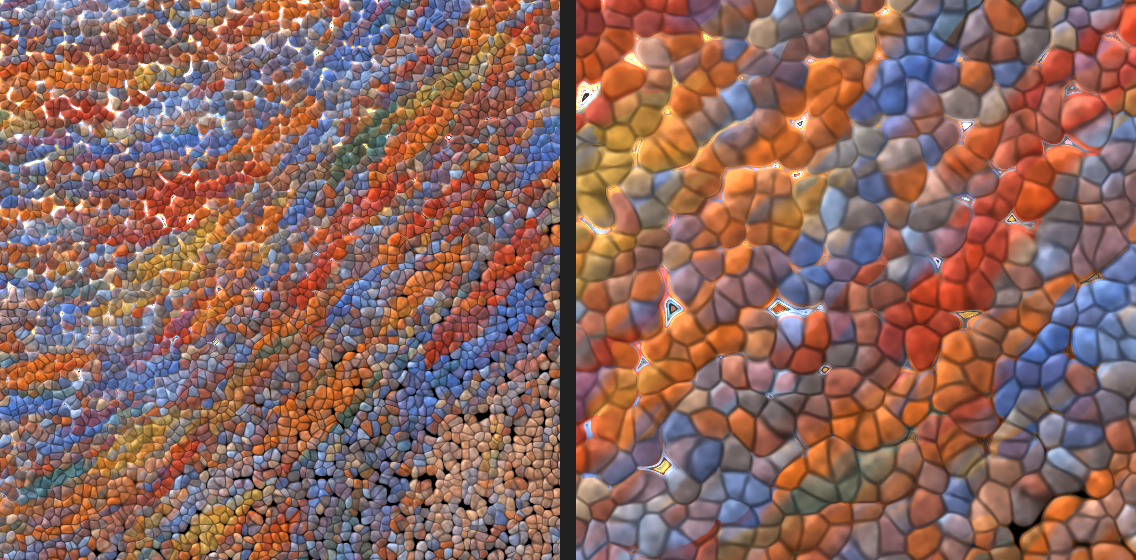
Left: the whole. Right: its middle third, enlarged.
A three.js fragment shader for this texture:

```glsl
// Thick impasto paint: curving strokes of orange, red and blue over a pebbled relief.
#define LONG_GRID 10.0
#define SHORT_GRID 23.0
#define GRAIN_GRID 62.0
#define STROKE_LENGTH 1.15
#define STROKE_WIDTH 0.27
#define STROKE_OPACITY 0.74
#define CREVICE_DEPTH 0.42
#define RELIEF 0.36
#define GRIT 0.30

varying vec2 vUv;

float hash(vec2 p) {
  vec3 q = fract(vec3(p.xyx) * 0.1031);
  q += dot(q, q.yzx + 33.33);
  return fract((q.x + q.y) * q.z);
}

vec2 hash2(vec2 p) {
  return vec2(hash(p + 17.3), hash(p + 71.9));
}

float noise(vec2 p) {
  vec2 i = floor(p), f = fract(p);
  f = f * f * (3.0 - 2.0 * f);
  return mix(mix(hash(i), hash(i + vec2(1.0, 0.0)), f.x),
             mix(hash(i + vec2(0.0, 1.0)), hash(i + 1.0), f.x), f.y);
}

// Strokes lie flat at the upper left, lean in the middle, stand at the lower right.
float strokeAngle(vec2 p) {
  float lean = smoothstep(-0.12, 0.25, p.x - 0.45 * p.y);
  float upright = smoothstep(0.4, 0.65, p.x) * (1.0 - smoothstep(0.05, 0.4, p.y));
  return 0.04 + 0.72 * lean + 0.75 * upright;
}

vec3 warmPaint(float h) {
  vec3 c = vec3(0.82, 0.39, 0.12);                     // orange
  c = mix(c, vec3(0.71, 0.20, 0.11), step(0.36, h));   // red
  c = mix(c, vec3(0.55, 0.28, 0.22), step(0.60, h));   // rust
  c = mix(c, vec3(0.76, 0.57, 0.22), step(0.80, h));   // ochre
  return mix(c, vec3(0.70, 0.52, 0.43), step(0.91, h)); // pink clay
}

vec3 coolPaint(float h) {
  vec3 c = vec3(0.27, 0.41, 0.72);                     // blue
  c = mix(c, vec3(0.49, 0.59, 0.77), step(0.38, h));   // pale blue
  c = mix(c, vec3(0.40, 0.39, 0.50), step(0.62, h));   // mauve
  c = mix(c, vec3(0.22, 0.43, 0.48), step(0.77, h));   // teal
  return mix(c, vec3(0.26, 0.35, 0.28), step(0.90, h)); // green
}

vec3 groundPaint(float h) {
  vec3 c = vec3(0.43, 0.38, 0.38);                     // grey
  c = mix(c, vec3(0.55, 0.32, 0.26), step(0.30, h));   // rust
  c = mix(c, vec3(0.34, 0.39, 0.54), step(0.50, h));   // slate
  c = mix(c, vec3(0.67, 0.56, 0.47), step(0.66, h));   // tan
  c = mix(c, vec3(0.67, 0.36, 0.20), step(0.81, h));   // burnt orange
  return mix(c, vec3(0.53, 0.60, 0.72), step(0.90, h)); // pale blue
}

// A blue arc sweeps around a peach lower right corner.
vec3 paintAt(vec2 p, vec2 id) {
  float r = length(p - vec2(1.06, 0.0));
  float arc = smoothstep(0.34, 0.41, r) * (1.0 - smoothstep(0.48, 0.56, r));
  float corner = 1.0 - smoothstep(0.31, 0.39, r);
  float cool = mix(0.40, 0.88, arc);
  float h = hash(id + 5.7);
  vec3 c = hash(id + 41.2) < cool ? coolPaint(h) : warmPaint(h);
  vec3 peach = mix(vec3(0.74, 0.54, 0.42), vec3(0.60, 0.60, 0.67), step(0.68, h));
  return mix(c, peach, corner * step(hash(id + 63.1), 0.78));
}

// Blends overlapping strokes by a random stacking order; alpha is the coverage.
vec4 strokes(vec2 p, float grid, float seed) {
  vec2 base = floor(p * grid);
  vec3 sum = vec3(0.0);
  float total = 0.0001, cover = 0.0;
  for (int j = -2; j <= 2; j++) {
    for (int i = -2; i <= 2; i++) {
      vec2 cell = base + vec2(float(i), float(j));
      vec2 id = cell + seed;
      vec2 middle = cell + hash2(id);
      float a = strokeAngle(middle / grid) + 0.35 * (hash(id + 9.1) - 0.5);
      vec2 along = vec2(cos(a), sin(a));
      vec2 d = p * grid - middle;
      vec2 q = vec2(dot(d, along), dot(d, vec2(-along.y, along.x)));
      float size = mix(0.65, 1.2, hash(id + 27.0));
      float bristle = noise(q * vec2(2.5, 15.0) + 40.0 * hash(id));
      float edge = length(q / (size * vec2(STROKE_LENGTH, STROKE_WIDTH)));
      float mask = 1.0 - smoothstep(0.70, 1.05, edge + 0.35 * (bristle - 0.5));
      float w = mask * exp(12.0 * hash(id + 3.3));
      sum += w * paintAt(middle / grid, id) * (0.82 + 0.36 * bristle);
      total += w;
      cover = max(cover, mask);
    }
  }
  return vec4(sum / total, cover);
}

void main() {
  // Pebbled grains: blended centre and colour, plus the two nearest distances.
  vec2 warp = vec2(noise(vUv * 45.0), noise(vUv * 45.0 + 19.0)) - 0.5;
  vec2 g = vUv * GRAIN_GRID + 0.7 * warp;
  vec2 centre = vec2(0.0);
  vec3 ground = vec3(0.0);
  float total = 0.0001, near = 9.0, next = 9.0;
  for (int j = -1; j <= 1; j++) {
    for (int i = -1; i <= 1; i++) {
      vec2 cell = floor(g) + vec2(float(i), float(j));
      vec2 c = cell + 0.12 + 0.76 * hash2(cell);
      float d = length(g - c), w = exp(-14.0 * d * d);
      centre += w * c;
      ground += w * groundPaint(hash(cell + 8.8));
      total += w;
      next = min(next, max(near, d));
      near = min(near, d);
    }
  }
  centre /= total;

  // Paint layers, with edges broken up by the grains.
  vec2 p = mix(vUv, centre / GRAIN_GRID, 0.6);
  vec4 broad = strokes(p, LONG_GRID, 0.0);
  vec4 dabs = strokes(p, SHORT_GRID, 200.0);
  vec3 color = mix(ground / total, broad.rgb, broad.a * STROKE_OPACITY);
  color = mix(color, dabs.rgb, dabs.a * 0.42);

  // Light from the upper left, dark crevices and fine grit.
  float patchy = 0.45 + 0.75 * noise(vUv * 9.0 + 4.0);
  float crevice = (1.0 - smoothstep(0.0, 0.28, next - near)) * patchy;
  float light = dot(g - centre, vec2(-0.6, 0.8));
  float grit = noise(vUv * 150.0) + 0.5 * noise(vUv * 260.0) - 0.75;
  color *= 1.05 + RELIEF * light + GRIT * grit;
  color *= 1.0 - CREVICE_DEPTH * crevice;
  color += 0.10 * smoothstep(0.18, 0.5, light + 0.3 * grit);
  gl_FragColor = vec4(clamp(color, 0.0, 1.0), 1.0);
}
```
